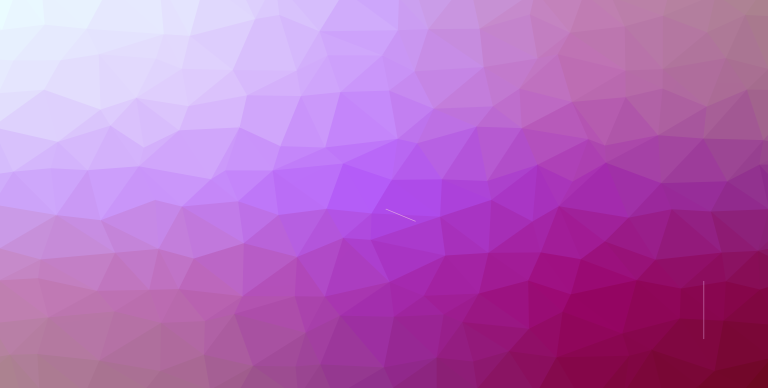
Give the GLSL for this background, as a WebGL 1 fragment shader.

```glsl
precision highp float;
// Low-poly background: a jittered grid split into flat triangles.
// Each facet takes one colour at its centroid, the average of a single
// palette read once across (left to right) and once down (top to bottom).
uniform vec2 u_resolution;

const vec2 CELL = vec2(0.122, 0.0958);      // grid spacing, canvas height = 1
const vec2 GRID_SHIFT = vec2(0.1, -0.24);   // in cells
const vec2 JITTER = vec2(0.72, 0.62);       // vertex scatter, in cells

const vec3 ICE     = vec3(0.92, 0.99, 1.00);
const vec3 LILAC   = vec3(0.87, 0.79, 0.99);
const vec3 VIOLET  = vec3(0.69, 0.32, 0.97);
const vec3 MAGENTA = vec3(0.61, 0.02, 0.43);
const vec3 MAROON  = vec3(0.42, 0.03, 0.12);
const vec3 SEAM    = vec3(0.90, 0.68, 0.88);

vec2 hash2(vec2 p) {
  vec3 q = fract(vec3(p.xyx) * vec3(0.1031, 0.1030, 0.0973));
  q += dot(q, q.yzx + 33.33);
  return fract((q.xx + q.yz) * q.zy);
}

vec3 palette(float t) {
  float s = clamp(t, 0.0, 1.0) * 4.0;
  vec3 c = mix(ICE, LILAC, clamp(s, 0.0, 1.0));
  c = mix(c, VIOLET, clamp(s - 1.0, 0.0, 1.0));
  c = mix(c, MAGENTA, clamp(s - 2.0, 0.0, 1.0));
  return mix(c, MAROON, clamp(s - 3.0, 0.0, 1.0));
}

vec3 gradient(vec2 p, float aspect) {
  return 0.5 * (palette(p.x / aspect) + palette(1.0 - p.y));
}

vec2 vertex(vec2 id) {
  return (id + GRID_SHIFT + JITTER * (hash2(id + 40.0) - 0.5)) * CELL;
}

// Signed distance to the line a-b, positive on its left.
float edge(vec2 p, vec2 a, vec2 b) {
  vec2 d = normalize(b - a);
  return d.x * (p.y - a.y) - d.y * (p.x - a.x);
}

// Facet colour weighted by its smooth coverage, with the weight in w.
vec4 facet(vec2 p, vec2 a, vec2 b, vec2 c, float aspect, float px) {
  float d = min(edge(p, a, b), min(edge(p, b, c), edge(p, c, a)));
  float cover = clamp(d / px + 0.5, 0.0, 1.0);
  return vec4(gradient((a + b + c) / 3.0, aspect), 1.0) * cover;
}

// A cell splits along its shorter diagonal.
vec4 cellFacets(vec2 p, vec2 id, float aspect, float px) {
  vec2 a = vertex(id);
  vec2 b = vertex(id + vec2(1.0, 0.0));
  vec2 c = vertex(id + vec2(1.0, 1.0));
  vec2 d = vertex(id + vec2(0.0, 1.0));
  if (distance(a, c) < distance(b, d)) {
    return facet(p, a, b, c, aspect, px) + facet(p, a, c, d, aspect, px);
  }
  return facet(p, a, b, d, aspect, px) + facet(p, b, c, d, aspect, px);
}

// Coverage of a hairline from a to b.
float hairline(vec2 p, vec2 a, vec2 b, float px) {
  vec2 ab = b - a;
  float t = clamp(dot(p - a, ab) / dot(ab, ab), 0.0, 1.0);
  float d = distance(p, a + ab * t);
  return 1.0 - smoothstep(0.0, 0.0012 + 0.5 * px, d);
}

void main() {
  float px = 1.0 / u_resolution.y;
  float aspect = u_resolution.x * px;
  vec2 p = gl_FragCoord.xy * px;

  // Facets of the nearby cells; a faint base fills any gap.
  vec2 home = floor(p / CELL - GRID_SHIFT);
  vec4 sum = vec4(gradient(p, aspect), 1.0) * 0.001;
  for (int j = -1; j <= 1; j++) {
    for (int i = -1; i <= 1; i++) {
      sum += cellFacets(p, home + vec2(float(i), float(j)), aspect, px);
    }
  }
  vec3 color = sum.rgb / sum.w;

  // Two light seams between facets.
  float glint = hairline(p, vec2(0.995, 0.461), vec2(1.070, 0.430), px);
  float crack = hairline(p, vec2(1.814, 0.275), vec2(1.814, 0.127), px);
  color = mix(color, SEAM, 0.6 * glint + 0.45 * crack);

  gl_FragColor = vec4(color, 1.0);
}
```
